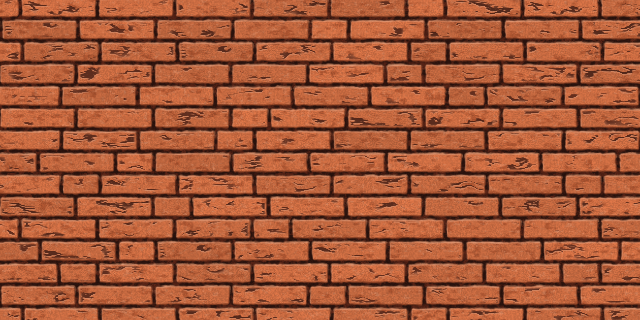
This texture is drawn by a Shadertoy shader. Its source:

```glsl
const float ROWS = 14.45;        // courses per canvas height
const float HALVES = 8.28;       // half bricks per canvas height
const float RUN = 13.0;          // half bricks between two short bricks
const float JOINT = 0.0116;      // mortar width

const vec3 CLAY = vec3(0.77, 0.41, 0.25);
const vec3 PALE = vec3(0.84, 0.58, 0.45);
const vec3 RUST = vec3(0.57, 0.25, 0.13);
const vec3 UMBER = vec3(0.32, 0.13, 0.08);
const vec3 SHADOW = vec3(0.16, 0.07, 0.05);
const vec3 MORTAR = vec3(0.52, 0.33, 0.24);

float hash(vec2 p) {
    return fract(sin(dot(p, vec2(127.1, 311.7))) * 43758.5453);
}

float noise(vec2 p) {
    vec2 i = floor(p), f = fract(p);
    f = f * f * (3.0 - 2.0 * f);
    return mix(mix(hash(i), hash(i + vec2(1, 0)), f.x),
               mix(hash(i + vec2(0, 1)), hash(i + vec2(1, 1)), f.x), f.y);
}

float fbm(vec2 p) {
    float sum = 0.0, amp = 0.53;
    for (int i = 0; i < 4; i++) {
        sum += amp * noise(p);
        p = p * 2.07 + 17.3;
        amp *= 0.5;
    }
    return sum;
}

float roundBox(vec2 p, vec2 halfSize, float radius) {
    vec2 q = abs(p) - halfSize + radius;
    return length(max(q, 0.0)) + min(max(q.x, q.y), 0.0) - radius;
}

// Brick around p: offset from its centre (xy), half length (z), seed (w)
vec4 brickCell(vec2 p) {
    float v = (1.0 - p.y) * ROWS + 0.154;
    float row = floor(v);
    float stagger = 0.57 * mod(row + 1.0, 2.0) + 0.1 * (hash(vec2(row, 3.0)) - 0.5);
    float u = p.x * HALVES - stagger + floor(RUN * hash(vec2(row, 7.0)));
    float s = mod(u, RUN);
    bool isShort = s < 1.0;
    float len = isShort ? 1.0 : 2.0;
    float along = isShort ? s : mod(s - 1.0, 2.0);
    float index = isShort ? 0.0 : 1.0 + floor((s - 1.0) * 0.5);
    float seed = hash(vec2(floor(u / RUN) * 7.0 + index, row + 11.0));
    return vec4((along - 0.5 * len) / HALVES, (0.5 - fract(v)) / ROWS,
                0.5 * len / HALVES, seed);
}

// Ragged, mostly horizontal folds in the clay
float crease(vec2 p, float seed, float amount) {
    vec2 q = p + seed * 9.0;
    q.y += 0.012 * (noise(q * vec2(28.0, 40.0)) - 0.5) + 0.12 * (seed - 0.5) * p.x;
    float patches = smoothstep(0.62 - 0.3 * amount, 0.85 - 0.2 * amount,
                               noise(q * vec2(22.0, 48.0) + 5.0));
    float width = 0.015 + 0.075 * patches;
    float fold = abs(fbm(q * vec2(17.0, 62.0)) - 0.5);
    return patches * (1.0 - smoothstep(0.4 * width, width, fold));
}

vec3 brickColor(vec2 p, vec2 local, vec2 halfSize, float seed) {
    float tone = fract(seed * 57.0);
    float amount = fract(seed * 91.0) * smoothstep(0.06, 0.1, halfSize.x);
    vec3 col = CLAY * (0.95 + 0.12 * tone);
    col = mix(col, RUST, 0.55 * smoothstep(0.52, 0.78, fbm(p * vec2(45.0, 80.0))));
    col = mix(col, PALE, 0.4 * smoothstep(0.55, 0.85, fbm(p * vec2(90.0, 130.0) + 31.0)));
    col *= 0.9 + 0.2 * noise(p * 330.0);

    // Folds: dark groove with a lit lower lip, fading at the brick edge
    vec2 inset = halfSize - abs(local);
    float inner = smoothstep(0.002, 0.012, min(inset.x, inset.y));
    float groove = inner * crease(local, seed, amount);
    float lip = inner * crease(local + vec2(0.0, 0.0035), seed, amount);
    col = mix(col, PALE, 0.55 * lip);
    col = mix(col, mix(UMBER, SHADOW, 0.5 * amount), 0.85 * groove);

    // Worn bright upper arris and shaded lower one
    float wear = noise(p * vec2(50.0, 70.0));
    float top = 1.0 - smoothstep(0.001, 0.007, halfSize.y - local.y);
    float left = 1.0 - smoothstep(0.001, 0.005, halfSize.x + local.x);
    float low = 1.0 - smoothstep(0.001, 0.006, halfSize.y + local.y);
    float right = 1.0 - smoothstep(0.001, 0.005, halfSize.x - local.x);
    col = mix(col, PALE * 1.05, max(top, 0.6 * left) * (0.35 + 0.6 * wear));
    return mix(col, RUST * 0.85, 0.75 * max(low, 0.7 * right));
}

vec3 mortarColor(vec2 p, vec2 local, float dist) {
    vec3 col = mix(SHADOW, UMBER, smoothstep(0.38, 0.7, fbm(p * 75.0)));
    float lit = smoothstep(-0.005, 0.03, local.y) * (1.0 - smoothstep(0.001, 0.006, dist));
    float crumbs = smoothstep(0.42, 0.68, noise(p * vec2(32.0, 90.0) + 8.0));
    col = mix(col, MORTAR, lit * (0.2 + 0.8 * crumbs));
    return col * (0.85 + 0.3 * noise(p * 300.0));
}

void mainImage(out vec4 fragColor, in vec2 fragCoord) {
    vec2 p = fragCoord / iResolution.y;
    float pixel = 1.0 / iResolution.y;

    // Uneven hand-made outlines
    vec2 wobble = vec2(noise(p * 38.0), noise(p * 38.0 + 60.0)) - 0.5;
    vec4 cell = brickCell(p);
    vec2 halfSize = vec2(cell.z, 0.5 / ROWS) - 0.5 * JOINT;
    vec2 local = cell.xy + 0.0028 * wobble;
    float dist = roundBox(local, halfSize, 0.006) + 0.0025 * (noise(p * 120.0) - 0.5);

    vec3 brick = brickColor(p, local, halfSize, cell.w);
    vec3 mortar = mortarColor(p, local, dist);
    float cover = 1.0 - smoothstep(-pixel, pixel, dist);
    fragColor = vec4(mix(mortar, brick, cover), 1.0);
}
```
